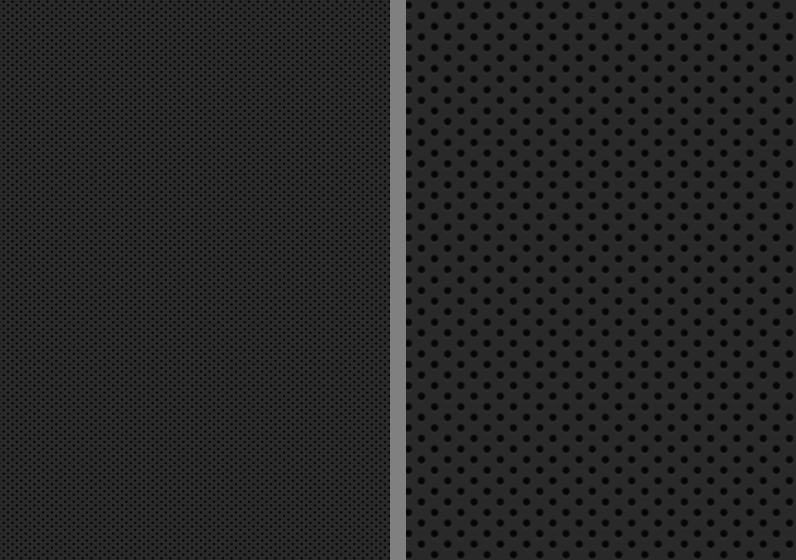
Left, the full canvas; right, a detail of the centre.
Reproduce this pattern procedurally as a WebGL 2 fragment shader.

```glsl
#version 300 es
precision highp float;
// Dark perforated sheet: small round holes in a staggered (diamond) grid.
// Two interleaved lattices are folded to the nearest hole, then shaded
// with a soft shadow above, a black core and a faint lit lower lip.

uniform vec2 u_resolution;
out vec4 fragColor;

const vec2 REPEATS = vec2(44.5, 79.5);   // full cells across and down
const vec2 PHASE = vec2(0.42, 0.25);     // first hole, in cells from top left
const float HOLE_RADIUS = 0.0021;        // in canvas heights
const float LIP_SHIFT = 0.0011;

const vec3 SHEET = vec3(0.162);
const vec3 SHADE = vec3(0.105);
const vec3 CORE = vec3(0.025);
const vec3 LIP = vec3(0.205);

// Offset from the nearest lattice point, in cells.
vec2 latticeOffset(vec2 p) {
  return fract(p + 0.5) - 0.5;
}

// Offset from the nearest hole of both lattices, in canvas heights.
vec2 holeOffset(vec2 p, vec2 cellSize) {
  vec2 a = latticeOffset(p) * cellSize;
  vec2 b = latticeOffset(p - 0.5) * cellSize;
  return dot(a, a) < dot(b, b) ? a : b;
}

// Smooth coverage of a disc.
float disc(vec2 p, float radius, float blur) {
  return 1.0 - smoothstep(radius - blur, radius + blur, length(p));
}

void main() {
  vec2 uv = gl_FragCoord.xy / u_resolution;
  uv.y = 1.0 - uv.y;
  float pixel = 1.0 / u_resolution.y;
  vec2 canvas = vec2(u_resolution.x * pixel, 1.0);

  vec2 hole = holeOffset(uv * REPEATS - PHASE, canvas / REPEATS);
  float blur = max(0.7 * pixel, 0.0006);

  // Lit lip below, soft shade around, dark core on top
  float lip = disc(hole - vec2(0.0, LIP_SHIFT), HOLE_RADIUS * 1.15, blur);
  float shade = disc(hole, HOLE_RADIUS * 1.2, blur);
  float core = disc(hole, HOLE_RADIUS * 0.9, blur);

  vec3 color = mix(SHEET, LIP, 0.6 * lip);
  color = mix(color, SHADE, shade);
  color = mix(color, CORE, core);
  fragColor = vec4(color, 1.0);
}
```
